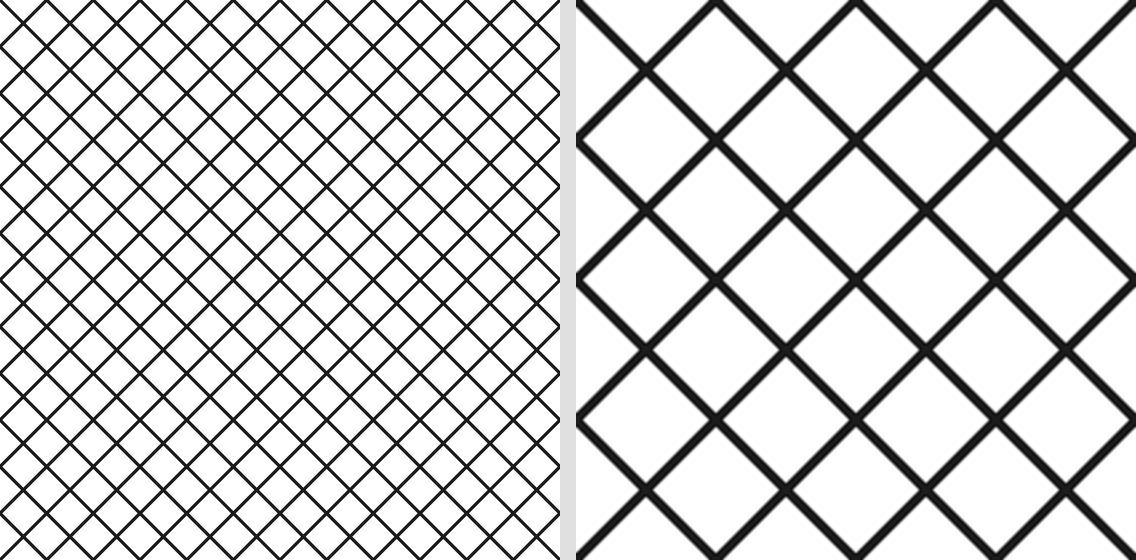
Left: the whole. Right: its middle third, enlarged.
This pattern is drawn by a three.js fragment shader. Its source:

```glsl
// Diagonal lattice: two families of thin dark lines cross on white,
// making 12 by 12 upright diamonds. Each family is a repeated distance
// to a line; whole repeats along x and y make the tile seamless.

varying vec2 vUv;

const float REPEATS = 12.0;         // diamonds across and down
const float HALF_WIDTH = 0.00283;   // half line width, in canvas units
const float SOFTNESS = 0.0013;      // half width of the smoothed edge
const vec3 PAPER = vec3(1.0);
const vec3 INK_RIM = vec3(0.05);
const vec3 INK_CORE = vec3(0.11);

// Distance in canvas units to the nearest line of each diagonal family.
vec2 diagonalDistances(vec2 p, float repeats) {
  vec2 phase = vec2(p.x + p.y, p.x - p.y) * repeats;
  vec2 toLine = abs(fract(phase + 0.5) - 0.5);
  return toLine / (repeats * sqrt(2.0));
}

// Smooth coverage of a line, one at its centre and zero outside.
float lineCoverage(float dist, float halfWidth, float softness) {
  return 1.0 - smoothstep(halfWidth - softness, halfWidth + softness, dist);
}

// Ink is slightly lighter along the core of a line and at the crossings.
vec3 inkColor(vec2 dist, float halfWidth) {
  float nearest = min(dist.x, dist.y);
  float farthest = max(dist.x, dist.y);
  float core = 1.0 - smoothstep(0.15 * halfWidth, 0.6 * halfWidth, nearest);
  float crossing = 1.0 - smoothstep(0.5 * halfWidth, halfWidth, farthest);
  return mix(INK_RIM, INK_CORE, max(core, crossing));
}

void main() {
  vec2 dist = diagonalDistances(vUv, REPEATS);
  float rising = lineCoverage(dist.y, HALF_WIDTH, SOFTNESS);
  float falling = lineCoverage(dist.x, HALF_WIDTH, SOFTNESS);
  float ink = 1.0 - (1.0 - rising) * (1.0 - falling);
  gl_FragColor = vec4(mix(PAPER, inkColor(dist, HALF_WIDTH), ink), 1.0);
}
```
